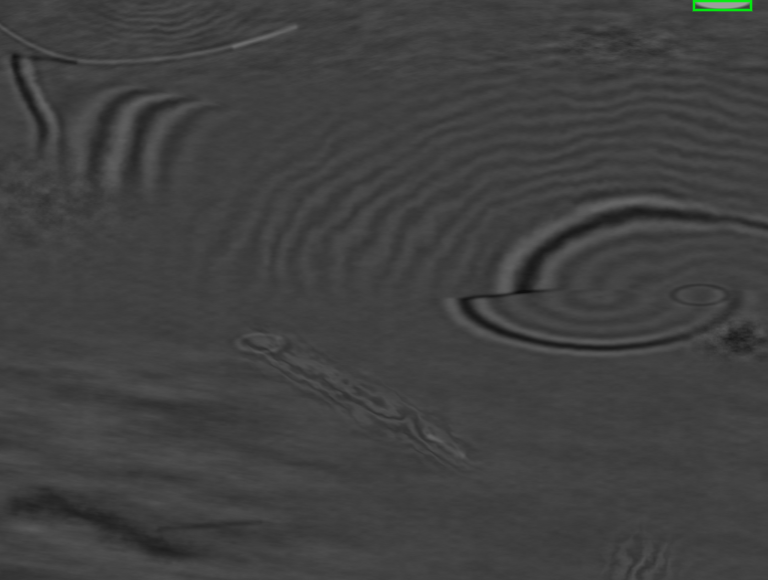
Give the GLSL for this texture, as a Shadertoy shader.

```glsl
// Grey seismic section: folded reflectors, faulted arcs, streaked noise and a small green marker box.

float hash(vec2 p) {
    return fract(sin(dot(p, vec2(127.1, 311.7))) * 43758.5453);
}

float noise(vec2 p) {
    vec2 i = floor(p), f = fract(p);
    f = f * f * (3.0 - 2.0 * f);
    return mix(mix(hash(i), hash(i + vec2(1, 0)), f.x),
               mix(hash(i + vec2(0, 1)), hash(i + vec2(1, 1)), f.x), f.y);
}

// Layered noise centred on zero
float fbm(vec2 p) {
    float sum = 0.0, amp = 0.5;
    for (int i = 0; i < 4; i++) {
        sum += amp * (noise(p) - 0.5);
        p = p * 2.03 + 17.3;
        amp *= 0.55;
    }
    return sum;
}

// Bright crest with a dark trough on each side
float wavelet(float d, float w) {
    d *= d / (w * w);
    return (1.0 - d) * exp(-0.5 * d);
}

float blob(vec2 p, vec2 center, vec2 size) {
    p = (p - center) / size;
    return exp(-dot(p, p));
}

float streak(vec2 p, vec2 a, vec2 b, float w) {
    vec2 ab = b - a;
    float d = length(p - a - ab * clamp(dot(p - a, ab) / dot(ab, ab), 0.0, 1.0)) / w;
    return exp(-d * d);
}

// Two stacks of half ellipses meeting along a fault
float faultedArcs(vec2 p) {
    float fault = 2.90 + 0.08 * smoothstep(5.6, 4.6, p.x);
    float warp = 0.10 * fbm(p * 3.0);
    vec2 u = p - vec2(6.6, 2.92);
    float r = length(u / vec2(u.x < 0.0 ? 1.35 : 2.03, 0.78)) + warp;
    r = 1.0 + (r - 1.0) * (1.0 + 0.9 * max(u.x, 0.0));
    float upper = -0.14 * cos((r - 1.0) * 19.0) * exp(-pow((r - 1.04) / 0.23, 2.0));
    upper += 0.02 * sin(r * 24.0) * smoothstep(1.1, 0.7, r);
    upper *= 1.0 - 0.45 * smoothstep(6.3, 7.6, p.x);

    vec2 l = p - vec2(6.0, 2.97);
    float q = length(l / vec2(1.35, 0.51)) + 0.5 * warp;
    float lower = -0.15 * cos((q - 1.0) * 24.0) * exp(-pow((q - 1.0) / 0.16, 2.0));
    lower += 0.025 * sin(q * 22.0) * smoothstep(1.0, 0.7, q);
    lower *= 1.0 - 0.6 * smoothstep(6.0, 7.3, p.x);

    float v = mix(upper, lower, smoothstep(-0.02, 0.02, p.y - fault));
    v -= 0.13 * exp(-pow((p.y - fault) / 0.02, 2.0)) * smoothstep(4.6, 4.75, p.x) * smoothstep(5.7, 5.3, p.x);
    float lens = length((p - vec2(7.0, 2.95)) / vec2(0.27, 0.1));
    return v - 0.04 * wavelet(lens - 1.0, 0.16);
}

// Steep folds whose upper ends bend to the right
float leftFolds(vec2 p) {
    float top = 0.72 + 0.24 * max(p.x - 0.8, 0.0);
    float bend = 0.55 * exp(-max(p.y - top, 0.0) / 0.17);
    float x = p.x - bend * smoothstep(0.5, 0.9, p.x) + 0.10 * (p.y - 1.2) + 0.16 * fbm(p * 3.0);
    float mask = smoothstep(top - 0.08, top + 0.08, p.y) * smoothstep(2.2, 1.5, p.y);
    float folds = -0.10 * cos((x - 0.98) * 17.0) * exp(-pow((x - 1.2) / 0.55, 2.0)) * mask;
    float edge = p.x - 0.14 - 0.27 * smoothstep(0.55, 1.35, p.y) + 0.08 * fbm(p * 4.0);
    float side = -0.12 * wavelet(edge, 0.055) + 0.07 * wavelet(edge - 0.13, 0.05);
    folds += side * smoothstep(0.5, 0.62, p.y) * smoothstep(1.8, 1.2, p.y);
    return folds - 0.1 * streak(p, vec2(0.15, 0.56), vec2(0.75, 0.62), 0.03);
}

// Layered texture along the top edge
float topLayers(vec2 p) {
    float dx = p.x - 1.0;
    float base = 0.62 - (dx < 0.0 ? 0.36 : 0.09) * dx * dx;
    float v = 0.07 * wavelet(p.y - base, 0.025) * smoothstep(3.1, 2.4, p.x);
    float rings = length((p - vec2(1.5, -0.1)) * vec2(0.5, 1.0));
    v += 0.035 * sin(rings * 85.0 + 6.0 * fbm(p * 4.0)) * blob(p, vec2(1.7, 0.25), vec2(0.7, 0.22));
    v += 0.12 * streak(p, vec2(2.35, 0.47), vec2(2.95, 0.27), 0.03);
    vec2 tilted = vec2(p.x, p.y + 0.2 * min(p.x, 4.3));
    v += 0.10 * fbm(tilted * vec2(4.0, 16.0)) * smoothstep(1.0, 0.65, p.y);
    return v + 0.22 * fbm(p * vec2(6.0, 14.0)) * blob(p, vec2(6.2, 0.45), vec2(0.9, 0.22));
}

// Wide faint arcs and the diagonal contorted trail
float middleTexture(vec2 p) {
    float r = length((p - vec2(6.4, 2.95)) * vec2(0.55, 1.0));
    float v = 0.022 * sin(r * 42.0 + 9.0 * fbm(p * 2.0)) * (0.5 + noise(p * 2.5))
            * smoothstep(3.2, 2.4, p.y) * smoothstep(0.6, 0.9, r) * smoothstep(2.9, 2.0, r);
    vec2 d = p - vec2(2.4, 3.35);
    vec2 t = vec2(dot(d, vec2(0.88, 0.475)), dot(d, vec2(-0.475, 0.88)));
    float trail = exp(-pow(t.y / 0.2, 2.0)) * smoothstep(-0.1, 0.2, t.x) * smoothstep(2.9, 2.2, t.x);
    v += 0.045 * sin(t.y * 45.0 + 22.0 * fbm(t * vec2(2.0, 4.0))) * trail;
    v += 0.035 * wavelet(length((p - vec2(2.6, 3.43)) / vec2(0.22, 0.09)) - 1.0, 0.2);
    return v + 0.10 * streak(p, vec2(4.3, 4.36), vec2(4.62, 4.56), 0.03);
}

// Smeared layers, dark ridge and rough spots in the lower part
float lowerTexture(vec2 p) {
    float v = 0.15 * fbm(vec2(p.x, p.y - 0.12 * p.x) * vec2(1.2, 7.0))
            * smoothstep(2.9, 4.0, p.y) * (1.0 - 0.65 * smoothstep(2.0, 4.5, p.x));
    float ridge = p.y - 5.05 - 0.48 * smoothstep(0.4, 1.9, p.x) + 0.25 * fbm(p * 4.0);
    v -= 0.10 * exp(-pow(ridge / 0.12, 2.0)) * smoothstep(0.0, 0.2, p.x) * smoothstep(2.3, 1.7, p.x);
    v += 0.09 * blob(p, vec2(0.32, 5.26), vec2(0.3, 0.13)) - 0.05 * streak(p, vec2(1.6, 5.29), vec2(2.6, 5.22), 0.03);
    v += 0.05 * sin(p.x * 32.0 + p.y * 12.0 + 14.0 * fbm(p * 4.0)) * blob(p, vec2(6.4, 5.65), vec2(0.3, 0.25));
    v -= 0.12 * blob(p, vec2(7.4, 3.4), vec2(0.18, 0.08));
    v += 0.35 * fbm(p * vec2(8.0, 12.0)) * blob(p, vec2(7.35, 3.38), vec2(0.4, 0.22));
    return v + 0.18 * fbm(p * vec2(7.0, 9.0)) * blob(p, vec2(0.4, 2.0), vec2(0.9, 0.5));
}

void mainImage(out vec4 fragColor, in vec2 fragCoord) {
    // Canvas units, y running down from the top edge
    vec2 uv = fragCoord / iResolution.xy;
    vec2 p = vec2(uv.x, 1.0 - uv.y) * vec2(7.68, 5.8);
    float px = 5.8 / iResolution.y;
    float grain = 0.045 * fbm(p * vec2(9.0, 22.0));
    float grey = 0.252 + grain + faultedArcs(p) + leftFolds(p) + topLayers(p) + middleTexture(p) + lowerTexture(p);
    vec3 color = vec3(clamp(grey, 0.06, 0.62));

    // Marker box with a pale cap inside
    vec2 b = abs(p - vec2(7.225, 0.055)) - vec2(0.285, 0.045);
    float box = max(b.x, b.y);
    float cap = length((p - vec2(7.225, 0.0)) / vec2(0.29, 0.09)) - 1.0;
    color = mix(color, vec3(0.62), smoothstep(0.15, -0.15, cap) * smoothstep(px, -px, box));
    color = mix(color, vec3(0.0, 0.95, 0.05), smoothstep(px, -px, abs(box) - 0.012));
    fragColor = vec4(color, 1.0);
}
```
